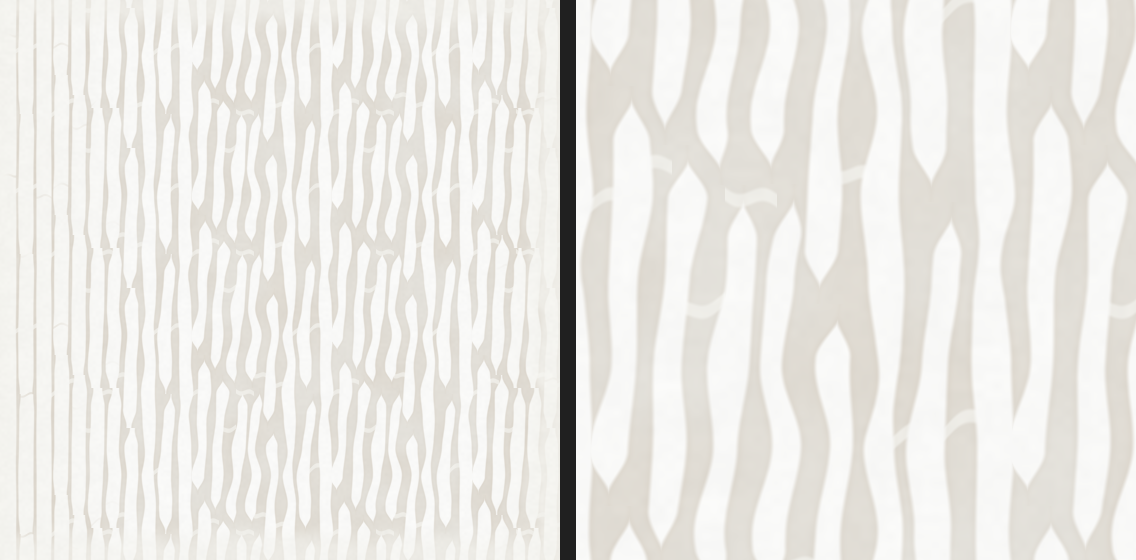
Left, the full canvas; right, a detail of the centre.
Reproduce this pattern procedurally as a Shadertoy shader.

```glsl
const float STRIPES = 32.0;       // stripes across the canvas
const float MOTIF = 8.0;          // stripes before the motif recurs
const float TILES = 4.0;          // motif repeats down the canvas
const float KNOTS = 5.0;          // bends per tile
const float WOBBLE = 0.21;        // sideways sway, in stripe pitches
const float SWELL = 0.10;         // change of half width
const float LEAN = 0.42;          // sideways drift between breaks
const float SOFTNESS = 0.055;     // edge blur, in stripe pitches
const vec3 CHALK = vec3(0.975, 0.975, 0.97);
const vec3 IVORY = vec3(0.955, 0.953, 0.935);
const vec3 STONE = vec3(0.89, 0.88, 0.855);
const vec3 SAND = vec3(0.86, 0.835, 0.795);

float hash(vec2 p) {
    return fract(sin(dot(p, vec2(127.1, 311.7))) * 4375.85);
}

float noise(vec2 p) {
    vec2 i = floor(p), f = fract(p);
    f = f * f * (3.0 - 2.0 * f);
    return mix(mix(hash(i), hash(i + vec2(1, 0)), f.x),
               mix(hash(i + vec2(0, 1)), hash(i + vec2(1, 1)), f.x), f.y);
}

// Smooth signed noise along a stripe, repeating once per tile
float bend(float v, float seed) {
    float k = v * KNOTS, i = floor(k), f = fract(k);
    f = f * f * (3.0 - 2.0 * f);
    float a = hash(vec2(seed, mod(i, KNOTS)));
    float b = hash(vec2(seed, mod(i + 1.0, KNOTS)));
    return 2.0 * mix(a, b, f) - 1.0;
}

// Regular at the sides, irregular in the middle
float disorder(float x) {
    return mix(0.12, 1.0, smoothstep(0.08, 0.42, x))
         * mix(1.0, 0.45, smoothstep(0.8, 0.98, x));
}

// Signed depth inside one stripe, positive within
float stripe(float s, float v, float id) {
    float column = mod(id, MOTIF);
    float x = (id + 0.5) / STRIPES;
    float loose = disorder(x);
    float phase = hash(vec2(column, 7.3));
    float along = fract(v - phase) - 0.5;
    float toBreak = 0.5 - abs(along);
    bool splits = column > 5.5 || hash(vec2(column, 2.9)) > 0.55;

    float drift = 0.12 * (noise(vec2(id * 3.7, v * 1.7)) - 0.5);
    float sway = WOBBLE * bend(v, column + 11.0) + drift;
    if (splits) sway += LEAN * along;
    float center = id + 0.5 + loose * sway;

    float halfWidth = mix(0.43, 0.30, smoothstep(0.04, 0.45, x));
    halfWidth += 0.06 * smoothstep(0.75, 0.96, x);
    halfWidth += loose * SWELL * bend(v, column + 31.0);
    float taper = smoothstep(0.012, 0.13, toBreak);
    float pinch = splits ? 1.25 : 0.3;
    halfWidth *= 1.0 - loose * pinch * (1.0 - taper);
    return halfWidth - abs(s - center);
}

// Thin slanted thread crossing one cell
float thread(float s, float v, float seed, float width) {
    float cell = floor(s), f = fract(s) - 0.5;
    float column = mod(cell, MOTIF);
    float phase = hash(vec2(column, seed));
    float slope = 0.09 * (hash(vec2(column, seed + 3.0)) - 0.3);
    float ripple = 0.012 * sin(f * 6.0 + phase * 9.0);
    float dist = abs(fract(v - phase - slope * f - ripple) - 0.5) * MOTIF;
    float present = step(0.35, hash(vec2(cell, seed + floor(v))));
    return present * (1.0 - smoothstep(width, width + 0.09, dist));
}

void mainImage(out vec4 fragColor, in vec2 fragCoord) {
    vec2 uv = fragCoord / iResolution.xy;
    float s = uv.x * STRIPES;
    float v = uv.y * TILES;
    float soft = max(SOFTNESS, 0.75 * STRIPES / iResolution.x);

    // Union of nearby stripes
    float depth = -1.0;
    for (int n = -1; n <= 1; n++) {
        depth = max(depth, stripe(s, v, floor(s) + float(n)));
    }
    float cover = smoothstep(-soft, soft, depth);

    // Mottled ground, warmer beside the stripes and at the sides
    float side = 1.0 - smoothstep(0.0, 0.3, uv.x) + smoothstep(0.85, 1.0, uv.x);
    float warm = 0.75 * noise(uv * vec2(24.0, 18.0)) - 0.15 + 0.5 * side;
    warm += 0.35 * smoothstep(-0.16, 0.0, depth);
    vec3 ground = mix(STONE, SAND, clamp(warm, 0.0, 1.0));

    // Pale bridges over the gaps
    ground = mix(ground, IVORY, 0.7 * thread(s + 0.5, v, 17.0, 0.08));

    // Stripe face with faint cracks at the sides
    vec3 face = mix(CHALK, IVORY, clamp(0.75 * side, 0.0, 1.0));
    float crack = thread(s, v, 23.0, 0.015) * noise(uv * 40.0);
    face = mix(face, SAND, crack * 0.75 * clamp(side, 0.0, 1.0));
    vec3 color = mix(ground, face, cover);

    // Worn, washed-out borders
    float ragged = 0.025 * noise(uv * 30.0);
    float rim = 1.0 - smoothstep(0.0, 0.03, uv.x - ragged * 0.5);
    rim = max(rim, 0.75 * smoothstep(0.945, 0.985, uv.x + ragged));
    rim = max(rim, 0.6 * (1.0 - smoothstep(0.0, 0.06, uv.y - ragged)));
    rim = max(rim, 0.6 * smoothstep(0.95, 1.0, uv.y + ragged));
    color = mix(color, IVORY, rim);

    // Plaster grain
    color += 0.012 * (noise(uv * 190.0) - 0.5) + 0.01 * (noise(uv * 55.0) - 0.5);
    fragColor = vec4(clamp(color, 0.0, 1.0), 1.0);
}
```
